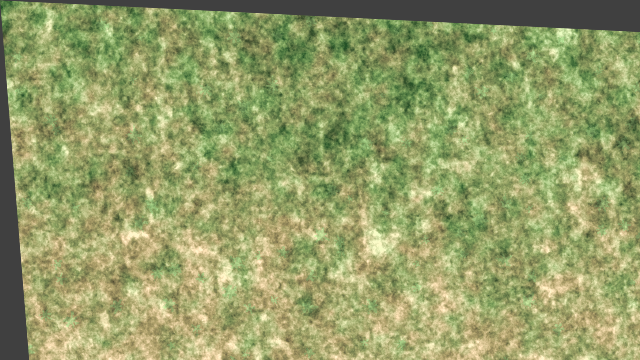
A Shadertoy shader for this texture:

```glsl
// Sunlit meadow seen from above: mottled grass, straw and leafy weeds on a tilted sheet over dark grey.

const vec3 BACKDROP = vec3(0.25);
const vec3 SHADE = vec3(0.29, 0.36, 0.21);
const vec3 GRASS = vec3(0.615, 0.652, 0.405);
const vec3 STRAW = vec3(0.97, 0.95, 0.75);
const vec3 LEAF = vec3(0.50, 0.68, 0.42);
const vec3 GREEN_SHIFT = vec3(-0.085, 0.018, -0.018);

// Sine-free hashes
vec3 hash3(vec2 cell, float seed) {
    vec3 q = fract(vec3(cell.xyx + seed * 7.31) * vec3(0.1031, 0.1030, 0.0973));
    q += dot(q, q.yxz + 33.33);
    return fract((q.xxy + q.yzz) * q.zyx);
}

float hash1(vec2 cell, float seed) {
    return hash3(cell, seed).x;
}

// Value noise, centred on zero
float noise(vec2 p, float seed) {
    vec2 i = floor(p);
    vec2 f = fract(p);
    f = f * f * (3.0 - 2.0 * f);
    float low = mix(hash1(i, seed), hash1(i + vec2(1, 0), seed), f.x);
    float high = mix(hash1(i + vec2(0, 1), seed), hash1(i + vec2(1, 1), seed), f.x);
    return mix(low, high, f.y) - 0.5;
}

float fbm(vec2 p, float seed, int octaves) {
    float sum = 0.0;
    float gain = 1.0;
    for (int i = 0; i < octaves; i++) {
        sum += gain * noise(p, seed + float(i));
        p = mat2(1.6, 1.2, -1.2, 1.6) * p;
        gain *= 0.6;
    }
    return sum;
}

float segment(vec2 p, vec2 halfSpan) {
    float along = clamp(dot(p, halfSpan) / dot(halfSpan, halfSpan), -1.0, 1.0);
    return length(p - halfSpan * along);
}

// Scattered blades: positive where sunlit, negative where shaded
float blades(vec2 p, float density, float width, float seed, float pixel) {
    vec2 q = p * density;
    vec2 home = floor(q);
    float soft = pixel * density;
    float light = 0.0;
    for (int y = -1; y <= 1; y++)
    for (int x = -1; x <= 1; x++) {
        vec2 cell = home + vec2(x, y);
        vec3 rnd = hash3(cell, seed);
        float angle = 1.75 + (rnd.z - 0.5) * 2.6;
        vec2 halfSpan = vec2(cos(angle), sin(angle)) * mix(0.2, 0.6, rnd.x);
        float d = segment(q - cell - rnd.xy, halfSpan);
        float ink = 1.0 - smoothstep(width - soft * 0.5, width + soft * 0.7, d);
        light = mix(light, hash1(cell, seed + 5.0) * 2.0 - 1.0, ink);
    }
    return light;
}

// Ragged rosettes: x is leaf coverage, y is the shadow around the leaves
vec2 weeds(vec2 p, float density, float chance, float seed) {
    vec2 q = p * density;
    vec2 home = floor(q);
    vec2 cover = vec2(0.0);
    for (int y = -1; y <= 1; y++)
    for (int x = -1; x <= 1; x++) {
        vec2 cell = home + vec2(x, y);
        vec3 rnd = hash3(cell, seed);
        float present = step(hash1(cell, seed + 3.0), chance);
        vec2 d = q - cell - rnd.xy;
        float radius = mix(0.14, 0.34, rnd.z);
        float lobes = cos(atan(d.y, d.x) * floor(5.0 + 4.0 * rnd.x) + 6.3 * rnd.y);
        float ragged = length(d) + 0.35 * radius * fbm(q * 12.0, seed, 2) * 2.0;
        float leaf = 1.0 - smoothstep(0.65, 1.0, ragged / (radius * (0.72 + 0.28 * lobes)));
        float under = 1.0 - smoothstep(0.6, 1.3, ragged / radius);
        cover = max(cover, present * vec2(leaf, under));
    }
    return cover;
}

vec3 meadow(vec2 p, float pixel) {
    // Broad light and hue: greener and darker toward the upper right
    float lush = smoothstep(0.1, 0.95, p.y + 0.12 * p.x + 0.3 * noise(p * 3.0, 2.0));
    float patches = fbm(p * 8.0, 11.0, 2);
    vec2 upright = vec2(p.x + 0.12 * p.y, p.y * 0.72);
    float clumps = fbm(upright * 32.0, 21.0, 2);
    float grain = fbm(p * 95.0, 31.0, 3);

    float tone = 0.56 - 0.13 * lush + 0.18 * patches + 0.34 * clumps + 0.40 * grain;
    tone += 0.13 * blades(p, 62.0, 0.13, 41.0, pixel);
    tone += 0.10 * blades(p, 105.0, 0.20, 51.0, pixel);

    // Dry straw flecks and dark gaps between tufts
    tone += 0.24 * smoothstep(0.20, 0.42, noise(upright * 36.0, 61.0));
    tone -= 0.17 * lush * smoothstep(0.14, 0.38, noise(upright * 42.0, 71.0));

    vec2 weed = weeds(p, 13.0, 0.32, 81.0);
    tone += 0.10 * weed.x - 0.10 * weed.y;

    vec3 color = mix(SHADE, GRASS, clamp(tone * 2.0, -0.2, 1.0));
    color = mix(color, STRAW, clamp(tone * 2.0 - 1.0, 0.0, 1.1));
    float hue = lush - 0.55 + 1.5 * fbm(p * 19.0, 91.0, 3);
    color += GREEN_SHIFT * clamp(hue, -0.9, 1.0);
    return mix(color, LEAF * (0.55 + 0.9 * tone), 0.55 * weed.x);
}

void mainImage(out vec4 fragColor, in vec2 fragCoord) {
    vec2 p = fragCoord / iResolution.y;
    float pixel = 1.0 / iResolution.y;

    // Slanted top and left edges of the sheet
    float inside = min(0.999 - 0.0495 * p.x - p.y, p.x - 0.081 * (1.0 - p.y));
    float sheet = smoothstep(-0.5 * pixel, 0.5 * pixel, inside);
    fragColor = vec4(mix(BACKDROP, meadow(p, pixel), sheet), 1.0);
}
```
